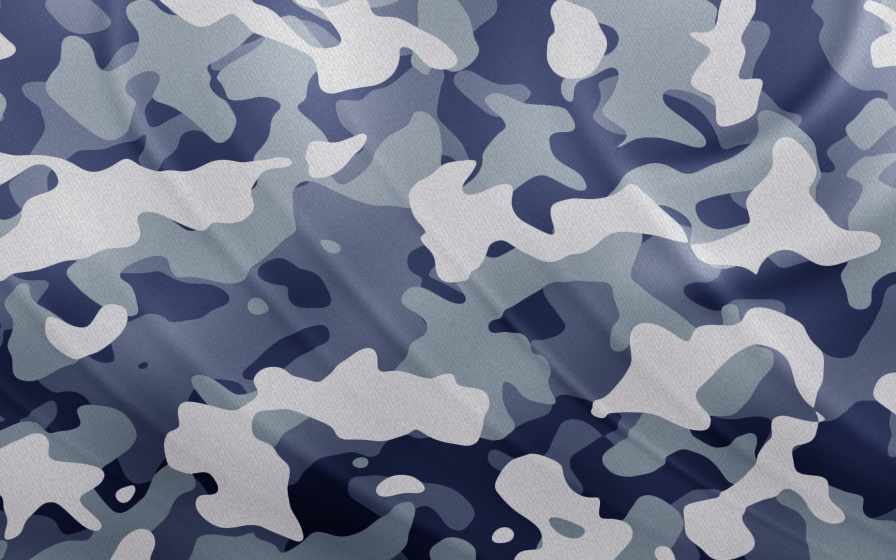
This texture is drawn by a Shadertoy shader. Its source:

```glsl
// Draped blue-grey camouflage cloth with soft diagonal folds and a fine weave.
#define PATCH_FREQ vec2(7.6, 10.4)
#define LOBE_GAIN 0.62
#define WHITE_CUT 0.49
#define GREY_CUT 0.20
#define NAVY_CUT 0.10
#define FOLD_DEPTH 0.78
#define WEAVE_FREQ 125.0
#define WEAVE_DEPTH 0.034
#define BASE_BLUE vec3(0.375, 0.405, 0.51)
#define NAVY vec3(0.19, 0.222, 0.36)
#define GREY vec3(0.535, 0.575, 0.62)
#define WHITE vec3(0.775, 0.77, 0.785)

vec3 hash3(vec2 p) {
    vec3 q = fract(p.xyx * vec3(0.1031, 0.1030, 0.0973));
    q += dot(q, q.yxz + 33.33);
    return fract((q.xxy + q.yzz) * q.zyx);
}

// Cellular field: one round bump or dent per jittered cell.
float bumps(vec2 p) {
    vec2 cell = floor(p);
    float sum = 0.0;
    for (int y = -1; y <= 1; y++)
    for (int x = -1; x <= 1; x++) {
        vec2 id = cell + vec2(x, y);
        vec3 h = hash3(id + 100.0);
        vec2 d = p - id - h.xy;
        float k = max(1.0 - dot(d, d), 0.0);
        float height = 2.0 * h.z - 1.0;
        sum += (0.5 * sign(height) + 0.5 * height) * k * k * k;
    }
    return sum;
}

// Coverage of one camouflage layer: large patches with small lobes.
float patches(vec2 p, float seed, float cut) {
    p += 0.012 * sin(p.yx * vec2(37.0, 29.0) + seed);
    vec2 q = p * PATCH_FREQ + seed * 17.3;
    float f = bumps(q) + LOBE_GAIN * bumps(q * 1.8 + 31.7) - cut;
    float w = max(fwidth(f), 0.001) * 0.7;
    return smoothstep(-w, w, f);
}

// Dark valley beside a bright ridge, centred on zero.
float crease(float s, float width) {
    s /= width;
    return 2.3 * s * exp(-s * s);
}

// Light on the cloth: broad gradient, swept folds and hanging arcs.
float drape(vec2 p) {
    float drop = 1.0 - p.y;
    float across = p.x - 0.9 * drop * drop + 0.02 * sin(p.y * 9.0);
    float light = mix(-0.75, 0.42, smoothstep(-0.05, 0.95, p.y));
    light += 0.2 * sin(across * 12.0 + 1.5 * sin(p.y * 3.0) + 0.6);
    light += 0.15 * sin(p.x * 6.0 + p.y * 11.0 + 1.0);
    light += 0.1 * sin(p.x * 17.0 - p.y * 9.0 + 2.0 * sin(p.y * 7.0));

    // Diagonal creases, each strongest at its own height.
    for (int i = 0; i < 8; i++) {
        vec3 h = hash3(vec2(i, 7));
        float place = -0.45 + 0.2 * float(i) + 0.09 * h.x;
        float reach = (p.y - mix(0.15, 0.75, h.y)) / 0.33;
        float width = mix(0.012, 0.07, h.z * h.z);
        light += mix(0.2, 0.5, h.x) * crease(across - place, width) * exp(-reach * reach);
    }

    // Arcs hanging from the upper right corner.
    vec2 c = p - vec2(1.17, 1.04);
    float r = length(c * vec2(1.0, 1.1));
    float side = smoothstep(-0.15, 0.2, c.x);
    light += 0.45 * side * (crease(r - 0.37, 0.03) + crease(0.61 - r, 0.05));

    // Deep shade pooled along the lower left.
    vec2 pool = (p - vec2(0.35, 0.05)) / vec2(0.65, 0.22);
    return light - 0.5 * exp(-dot(pool, pool));
}

void mainImage(out vec4 fragColor, in vec2 fragCoord) {
    vec2 p = fragCoord / iResolution.y;
    float light = drape(p);

    // Camouflage layers, shifted slightly by the folds.
    vec2 q = p + 0.008 * vec2(light, -light);
    vec3 col = BASE_BLUE;
    col = mix(col, NAVY, patches(q, 1.0, NAVY_CUT));
    col = mix(col, GREY, patches(q, 2.0, GREY_CUT));
    col = mix(col, WHITE, patches(q, 3.0, WHITE_CUT));

    // Shade dark dyes more than pale ones, then add a satin sheen.
    float tone = dot(col, vec3(0.3, 0.59, 0.11));
    float response = FOLD_DEPTH * (1.25 - 0.7 * tone);
    col = pow(col, vec3(exp2(-light * response)));
    col += 0.05 * smoothstep(0.3, 1.1, light);

    // Twill threads and yarn grain.
    vec2 thread = p * WEAVE_FREQ;
    float twill = sin(6.2832 * (thread.x + 0.6 * thread.y));
    float grain = hash3(floor(thread * 2.5)).x - 0.5;
    col *= 1.0 + WEAVE_DEPTH * (0.6 * twill + 2.0 * grain);

    fragColor = vec4(clamp(col, 0.0, 1.0), 1.0);
}
```
